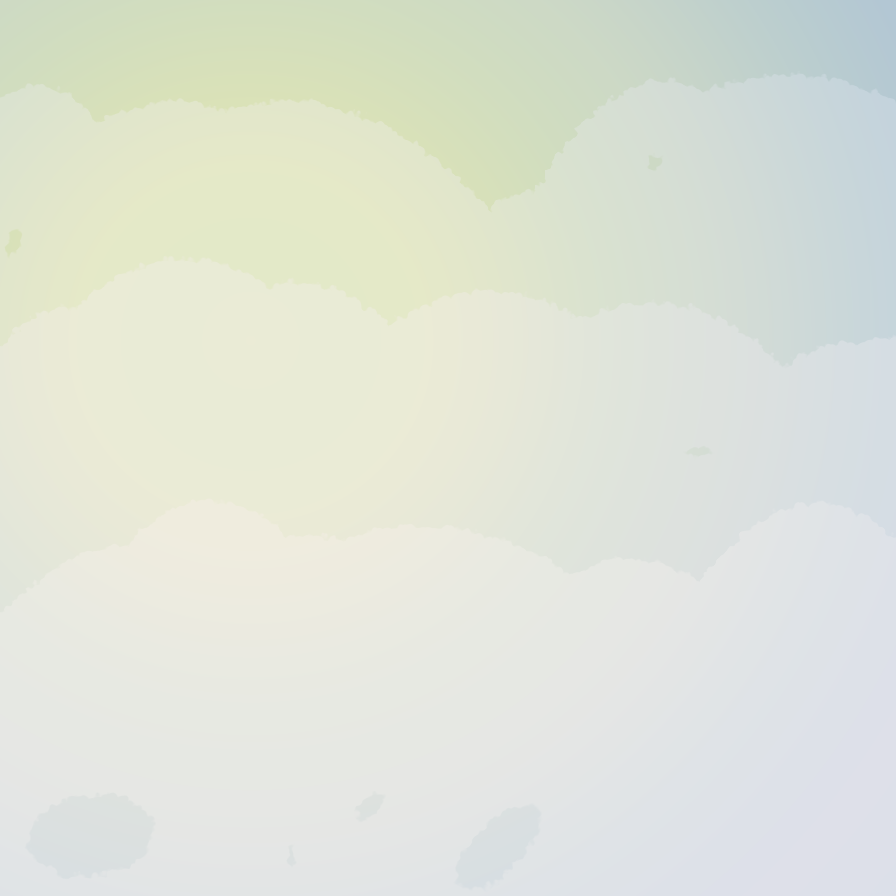
Write a three.js fragment shader that draws this background.

```glsl
// Pale layered clouds with ragged rims, lit by a soft yellow-green glow in a misty sky.
varying vec2 vUv;

const vec2 GLOW_CENTER = vec2(0.28, 0.62);
const float EDGE_SOFTNESS = 0.0015;

vec2 hash2(vec2 cell) {
  vec2 s = vec2(dot(cell, vec2(127.1, 311.7)), dot(cell, vec2(269.5, 183.3)));
  return fract(sin(s) * 43758.5);
}

// Distance to the nearest scattered point.
float cellular(vec2 p) {
  vec2 cell = floor(p);
  vec2 local = fract(p);
  float nearest = 2.0;
  for (int j = -1; j <= 1; j++) {
    for (int i = -1; i <= 1; i++) {
      vec2 offset = vec2(float(i), float(j));
      nearest = min(nearest, length(offset + hash2(cell + offset) - local));
    }
  }
  return nearest;
}

// Small displacement that frays every outline.
vec2 fray(vec2 p) {
  vec2 coarse = vec2(cellular(p * 58.0), cellular(p * 58.0 + 31.7)) - 0.5;
  vec2 fine = vec2(cellular(p * 125.0 + 9.2), cellular(p * 125.0 + 73.4)) - 0.5;
  return p + coarse * 0.008 + fine * 0.006;
}

// Height of one rounded cloud top.
float puff(float x, float center, float top, float curve) {
  float d = x - center;
  return top - curve * d * d;
}

float backRidge(float x) {
  float h = max(puff(x, 0.04, 0.903, 8.7), puff(x, 0.195, 0.886, 3.4));
  h = max(h, max(puff(x, 0.32, 0.887, 2.4), puff(x, 0.60, 0.785, 6.4)));
  return max(h, max(puff(x, 0.74, 0.909, 6.0), puff(x, 0.88, 0.915, 2.1)));
}

float middleRidge(float x) {
  float h = max(puff(x, 0.075, 0.656, 7.8), puff(x, 0.205, 0.711, 3.8));
  h = max(h, max(puff(x, 0.325, 0.684, 4.0), puff(x, 0.545, 0.674, 3.0)));
  return max(h, max(puff(x, 0.725, 0.662, 3.3), puff(x, 0.99, 0.621, 2.0)));
}

float frontRidge(float x) {
  float h = max(puff(x, 0.15, 0.392, 3.5), puff(x, 0.235, 0.440, 5.5));
  h = max(h, max(puff(x, 0.33, 0.402, 3.0), puff(x, 0.47, 0.413, 2.0)));
  return max(h, max(puff(x, 0.705, 0.376, 4.5), puff(x, 0.91, 0.437, 5.0)));
}

// Approximate signed distance to a tilted oval gap.
float gap(vec2 p, vec2 center, vec2 radii, float angle) {
  vec2 d = p - center;
  float c = cos(angle);
  float s = sin(angle);
  vec2 q = vec2(c * d.x + s * d.y, c * d.y - s * d.x);
  return (length(q / radii) - 1.0) * min(radii.x, radii.y);
}

float coverage(float inside) {
  return smoothstep(-EDGE_SOFTNESS, EDGE_SOFTNESS, inside);
}

// Colour fading outward from the glow.
vec3 glowRamp(float d, vec3 warm, vec3 mid, vec3 cool) {
  vec3 inner = mix(warm, mid, clamp((d - 0.2) / 0.3, 0.0, 1.0));
  return mix(inner, cool, clamp((d - 0.5) / 0.3, 0.0, 1.0));
}

void main() {
  vec2 p = fray(vUv);
  float d = distance(vUv, GLOW_CENTER);

  // Sky and the three cloud tints
  vec3 sky = glowRamp(d, vec3(0.865, 0.895, 0.705), vec3(0.80, 0.85, 0.775), vec3(0.70, 0.78, 0.83));
  vec3 back = glowRamp(d, vec3(0.895, 0.912, 0.785), vec3(0.835, 0.87, 0.83), vec3(0.76, 0.82, 0.87));
  vec3 middle = glowRamp(d, vec3(0.918, 0.92, 0.838), vec3(0.865, 0.885, 0.868), vec3(0.83, 0.86, 0.90));
  vec3 front = glowRamp(d, vec3(0.937, 0.927, 0.87), vec3(0.90, 0.908, 0.892), vec3(0.865, 0.88, 0.912));

  // Cloud bodies, pierced by gaps that show the layer behind
  float backBody = backRidge(p.x) - p.y;
  backBody = min(backBody, gap(p, vec2(0.729, 0.818), vec2(0.008, 0.007), 0.0));
  backBody = min(backBody, gap(p, vec2(0.015, 0.728), vec2(0.016, 0.007), 1.1));

  float middleBody = middleRidge(p.x) - p.y;
  middleBody = min(middleBody, gap(p, vec2(0.779, 0.495), vec2(0.014, 0.007), 0.2));

  float frontBody = frontRidge(p.x) - p.y;
  frontBody = min(frontBody, gap(p, vec2(0.101, 0.067), vec2(0.070, 0.045), 0.15));
  frontBody = min(frontBody, gap(p, vec2(0.555, 0.053), vec2(0.061, 0.027), 0.8));
  frontBody = min(frontBody, gap(p, vec2(0.412, 0.099), vec2(0.018, 0.010), 0.8));
  frontBody = min(frontBody, gap(p, vec2(0.326, 0.043), vec2(0.004, 0.010), 0.0));

  vec3 color = mix(sky, back, coverage(backBody));
  color = mix(color, middle, coverage(middleBody));
  color = mix(color, front, coverage(frontBody));

  // Faint warm and green rings in the haze
  color.r += 0.004 * sin(21.0 * d - 3.67);
  gl_FragColor = vec4(color, 1.0);
}
```
